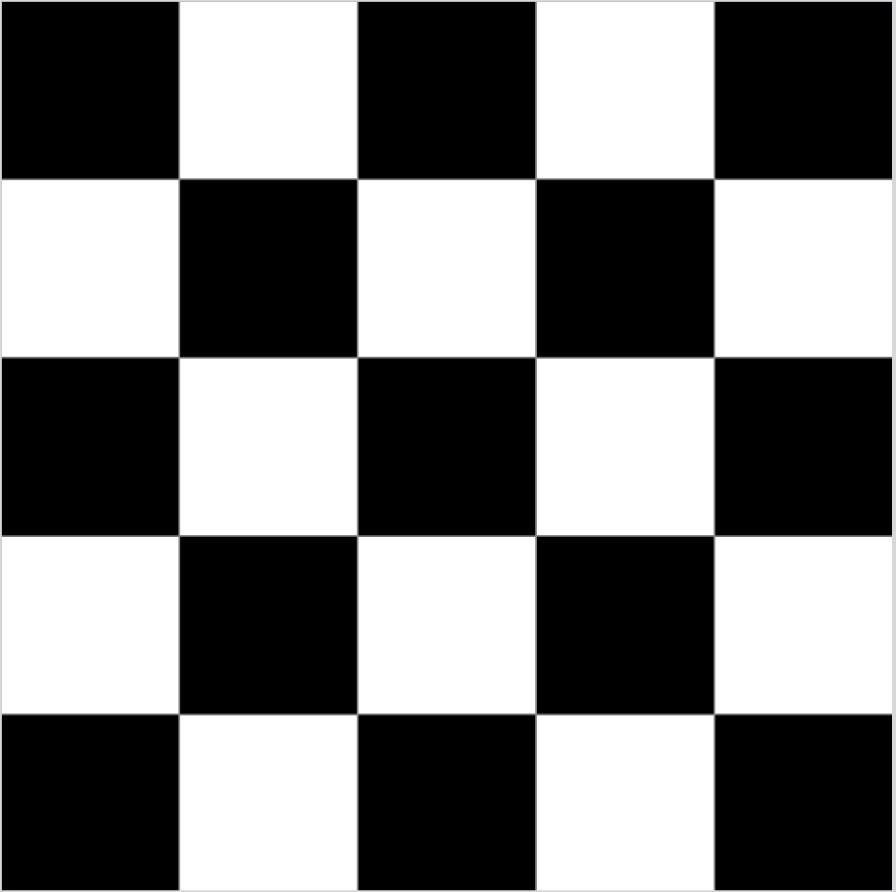
A Shadertoy shader for this pattern:

```glsl
// Black and white checkerboard with hairline grey seams and a pale outer border.
#define CELLS 5.0
#define LINE_WIDTH 0.0098
#define BLACK vec3(0.0)
#define WHITE vec3(1.0)
#define SEAM_VERTICAL vec3(0.54)
#define SEAM_HORIZONTAL vec3(0.42, 0.42, 0.43)
#define BORDER vec3(0.84, 0.85, 0.86)

// Antialiased coverage of the region where dist is negative.
float coverage(float dist, float pixel) {
    return clamp(0.5 - dist / pixel, 0.0, 1.0);
}

// Alternates between -1 and 1 per cell, softened over one pixel at each edge.
vec2 alternate(vec2 grid, vec2 edgeDist, float pixel) {
    vec2 parity = 1.0 - 2.0 * mod(floor(grid), 2.0);
    return parity * min(2.0 * edgeDist / pixel, 1.0);
}

void mainImage(out vec4 fragColor, in vec2 fragCoord) {
    // Cell units, measured from the upper left corner.
    float pixel = CELLS / iResolution.y;
    vec2 p = vec2(fragCoord.x, iResolution.y - fragCoord.y) * pixel;
    vec2 grid = p - 0.5 * LINE_WIDTH;
    vec2 edgeDist = abs(fract(grid + 0.5) - 0.5);

    // Checkered cells, black in the corners.
    vec2 wave = alternate(grid, edgeDist, pixel);
    vec3 color = mix(WHITE, BLACK, 0.5 + 0.5 * wave.x * wave.y);

    // Thin seams between cells.
    vec2 seamDist = edgeDist - 0.5 * LINE_WIDTH;
    color = mix(color, SEAM_HORIZONTAL, coverage(seamDist.y, pixel));
    color = mix(color, SEAM_VERTICAL, coverage(seamDist.x, pixel));

    // Pale border, with the spare strip on the right.
    vec2 farEdge = vec2(CELLS + LINE_WIDTH, CELLS) - p;
    vec2 inset = min(p, farEdge);
    float borderDist = min(inset.x, inset.y) - LINE_WIDTH;
    color = mix(color, BORDER, coverage(borderDist, pixel));

    fragColor = vec4(color, 1.0);
}
```
